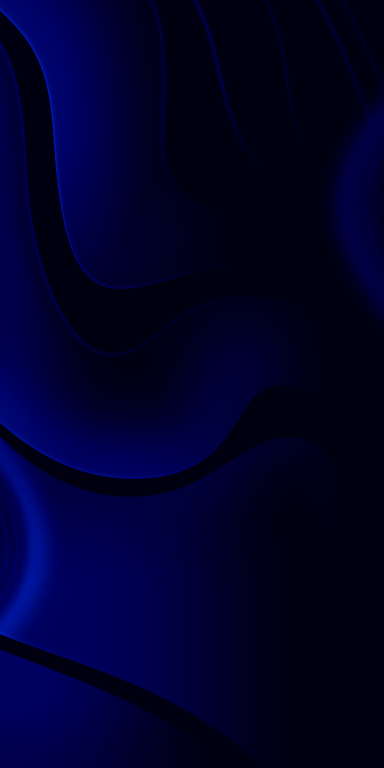
This background is drawn by a WebGL 1 fragment shader. Its source:

```glsl
precision highp float;
// Dark blue silk: glowing folded sheets split by black winding bands.

uniform vec2 u_resolution;

const float DARK = 0.062;        // level of the black bands
const float TOP_GLOW = 0.36;     // peak levels of the sheets
const float MIDDLE_GLOW = 0.32;
const float LOWER_GLOW = 0.30;
const float BOTTOM_GLOW = 0.32;
const float LEFT_LENS_GLOW = 0.25;
const float RIGHT_LENS_GLOW = 0.20;
const float LINE_WIDTH = 0.38;   // width of the lit rims
const float HIGHLIGHT = 0.38;    // level above which blue turns azure
const int STEPS = 14;            // segments per curve piece

vec2 cubic(vec2 a, vec2 b, vec2 c, vec2 d, float t) {
  float s = 1.0 - t;
  return s * s * s * a + 3.0 * s * t * (s * b + t * c) + t * t * t * d;
}

// Signed distance to a cubic piece, joined to the distance found so far.
// Positive is below a curve running right, or left of one running down.
float bend(vec2 p, vec2 a, vec2 b, vec2 c, vec2 d, float best) {
  vec2 from = a;
  for (int i = 1; i <= STEPS; i++) {
    vec2 to = cubic(a, b, c, d, float(i) / float(STEPS));
    vec2 along = to - from;
    vec2 rel = p - from;
    float t = clamp(dot(rel, along) / dot(along, along), 0.0, 1.0);
    float dist = length(rel - along * t);
    float side = along.x * rel.y - along.y * rel.x;
    if (dist < abs(best)) best = side < 0.0 ? -dist : dist;
    from = to;
  }
  return best;
}

float rim(float d) { return exp(-abs(d) / LINE_WIDTH); }

float bell(float d, float width) { return exp(-d * d / (width * width)); }

// 1 before start, easing to 0 at end
float fade(float start, float end, float v) {
  return 1.0 - smoothstep(start, end, v);
}

void main() {
  // Canvas is 100 wide and 200 tall, y runs down from the top.
  vec2 p = gl_FragCoord.xy / u_resolution * vec2(100.0, 200.0);
  p.y = 200.0 - p.y;
  float soft = 75.0 / u_resolution.x;
  const float FAR = 1000.0;

  // Upper band: top and lower edge
  float bandTop = bend(p, vec2(-3, 0), vec2(9, 10.5), vec2(12.5, 17), vec2(13.8, 34), FAR);
  bandTop = bend(p, vec2(13.8, 34), vec2(15.6, 62.5), vec2(19.5, 75.2), vec2(31.2, 75.2), bandTop);
  bandTop = bend(p, vec2(31.2, 75.2), vec2(43, 75.2), vec2(49.5, 68), vec2(70, 69.5), bandTop);
  float bandEnd = bend(p, vec2(-3, 7.3), vec2(4.7, 15), vec2(6, 27.3), vec2(6.8, 43), FAR);
  bandEnd = bend(p, vec2(6.8, 43), vec2(7.6, 67.7), vec2(17, 92.2), vec2(29.2, 92.2), bandEnd);
  bandEnd = bend(p, vec2(29.2, 92.2), vec2(40.4, 92.2), vec2(44.3, 77.3), vec2(63.8, 77.1), bandEnd);
  bandEnd = bend(p, vec2(63.8, 77.1), vec2(81, 77.1), vec2(91, 88), vec2(103, 99), bandEnd);

  // Middle band
  float waveTop = bend(p, vec2(-3, 107.3), vec2(7.8, 117.7), vec2(19.5, 124.7), vec2(35.2, 124.7), FAR);
  waveTop = bend(p, vec2(35.2, 124.7), vec2(63.8, 124.7), vec2(59.9, 100.3), vec2(72.9, 100.3), waveTop);
  waveTop = bend(p, vec2(72.9, 100.3), vec2(84.6, 100.3), vec2(93.8, 112), vec2(103, 135), waveTop);
  float waveEnd = bend(p, vec2(-3, 110.4), vec2(6.5, 121.4), vec2(19.5, 129.4), vec2(33.9, 129.4), FAR);
  waveEnd = bend(p, vec2(33.9, 129.4), vec2(54.7, 129.4), vec2(62.5, 113.8), vec2(75.5, 113.8), waveEnd);
  waveEnd = bend(p, vec2(75.5, 113.8), vec2(87.2, 113.8), vec2(92.4, 130), vec2(96.4, 148), waveEnd);

  // Lowest band and the two side lenses
  float footTop = bend(p, vec2(-3, 164), vec2(22, 174), vec2(45, 178), vec2(70, 201), FAR);
  float footEnd = bend(p, vec2(-3, 168), vec2(20, 177), vec2(40, 183), vec2(62, 201), FAR);
  float leftLens = bend(p, vec2(-1.3, 117), vec2(13, 135), vec2(13, 151), vec2(-1.3, 165.4), FAR);
  float rightLens = bend(p, vec2(103, 27), vec2(86, 46), vec2(86, 60), vec2(103, 81), FAR);

  // Thin folds at the top right
  float fold = bend(p, vec2(38.5, -2), vec2(44, 8), vec2(42.7, 23), vec2(42.4, 36), FAR);
  fold = bend(p, vec2(42.4, 36), vec2(42.2, 50), vec2(50, 54), vec2(62, 57), fold);
  float fold2 = bend(p, vec2(49.5, -2), vec2(60, 14), vec2(55, 36), vec2(73, 48), FAR);
  float fold3 = bend(p, vec2(68, -2), vec2(78, 14), vec2(71, 30), vec2(84, 44), FAR);
  float fold4 = bend(p, vec2(81.5, -2), vec2(89, 11), vec2(92, 20), vec2(97, 33), FAR);
  float fold5 = bend(p, vec2(88.5, -2), vec2(93, 7), vec2(97, 16), vec2(102, 28), FAR);

  // Top sheet, cut off by the first fold
  float light = TOP_GLOW * bell(bandTop, 25.0) * fade(12.0, 68.0, p.x);
  light *= fade(30.0, 105.0, p.y);
  light *= mix(0.12, 1.0, smoothstep(-soft, soft, fold));
  light += 0.2 * rim(fold) * fade(25.0, 60.0, p.y);
  light += 0.3 * rim(fold2) * fade(18.0, 50.0, p.y);
  light += (0.14 * rim(fold3) + 0.18 * rim(fold4) + 0.1 * rim(fold5)) * fade(14.0, 46.0, p.y);
  light += 0.42 * rim(bandTop) * fade(5.0, 68.0, p.x);
  light *= 1.0 - smoothstep(-soft, soft, bandTop);

  // Middle sheet, lit from the left and from its lower rim
  float leftGlow = 0.23 * bell(p.x, 18.0) * mix(0.6, 1.0, smoothstep(0.0, 7.0, bandEnd));
  float glow = length(vec2(MIDDLE_GLOW * bell(waveTop, 15.5) * fade(30.0, 90.0, p.x), leftGlow));
  glow += 0.05 * bell(length(p - vec2(62, 88)), 16.0);
  glow += 0.2 * rim(bandEnd) * fade(20.0, 78.0, p.x);
  glow += 0.22 * rim(waveTop) * fade(25.0, 74.0, p.x);
  glow *= 1.0 - smoothstep(-soft, soft, waveTop);
  light = mix(light, glow, smoothstep(-soft, soft, bandEnd));
  light += 0.08 * rim(bandEnd) * fade(10.0, 50.0, p.x);

  // Lower sheet with the left lens
  glow = LOWER_GLOW * fade(20.0, 82.0, p.x) * mix(0.62, 1.0, smoothstep(122.0, 155.0, p.y));
  glow += 0.08 * bell(waveEnd, 10.0) * smoothstep(25.0, 60.0, p.x) * fade(70.0, 96.0, p.x);
  glow *= 1.0 - 0.25 * smoothstep(0.0, 3.0, leftLens) * fade(4.0, 11.0, p.x);
  glow += LEFT_LENS_GLOW * bell(leftLens, leftLens > 0.0 ? 3.2 : 4.2);
  glow += 0.1 * (rim(leftLens - 5.0) + rim(leftLens - 7.5)) * fade(4.0, 10.0, p.x);
  glow += 0.2 * rim(footTop) * fade(0.0, 35.0, p.x);
  glow *= 1.0 - smoothstep(-soft, soft, footTop);
  light = mix(light, glow, smoothstep(-soft, soft, waveEnd));

  // Bottom sheet
  glow = BOTTOM_GLOW * fade(5.0, 62.0, p.x) * mix(1.0, 0.72, smoothstep(180.0, 200.0, p.y));
  light = mix(light, glow, smoothstep(-soft, soft, footEnd));

  // Right lens with inner arcs
  light += RIGHT_LENS_GLOW * bell(rightLens, rightLens > 0.0 ? 4.2 : 5.5);
  light += 0.05 * smoothstep(0.0, -5.0, rightLens) * smoothstep(90.0, 96.0, p.x) * bell(p.y - 53.0, 20.0);
  light += 0.07 * (rim(rightLens + 5.0) + rim(rightLens + 7.5)) * smoothstep(92.0, 97.0, p.x);

  light += DARK;
  gl_FragColor = vec4(0.0, 0.35 * max(light - HIGHLIGHT, 0.0), light, 1.0);
}
```
